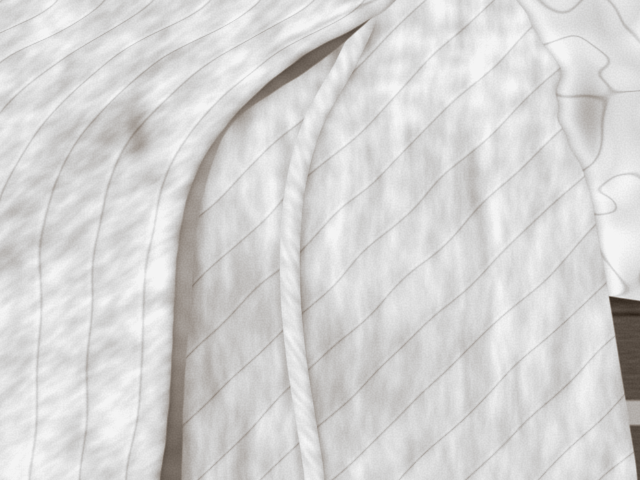
This texture is drawn by a Shadertoy shader. Its source:

```glsl
// Rumpled white quilts over a bed: two stitched covers, a dark gap, a piped band and a loose sheet.
// Spline outlines split the cloths; stretched gradient noise makes the wrinkles and
// repeated grooves make the stitching. All tone is one brightness, warmed in the shadows.

const float SEAM_WIDTH = 0.0028;
const float LEFT_SEAM_STEP = 0.108;
const float MAIN_SEAM_STEP = 0.135;
const float MAIN_SEAM_SLOPE = 0.95;
const float BAND_HALF_WIDTH = 0.021;
const float SHEET_BOTTOM = 0.378;
const float GRAIN = 0.035;
const vec3 SHADOW_WARMTH = vec3(0.0, 0.04, 0.075);

// Outline x positions at nine even heights, bottom to top.
const float FOLD_EDGE[9] = float[9](.335, .350, .358, .364, .373, .404, .480, .620, .825);
const float MAIN_EDGE[9] = float[9](.378, .381, .387, .399, .407, .432, .492, .670, .800);
const float BAND_LINE[9] = float[9](.655, .637, .618, .606, .605, .618, .655, .724, .775);
const float SHEET_EDGE[9] = float[9](1.328, 1.310, 1.290, 1.270, 1.247, 1.222, 1.165, 1.155, 1.076);

vec2 hashGradient(vec2 cell) {
    vec3 h = fract(cell.xyx * vec3(.1031, .1030, .0973));
    h += dot(h, h.yzx + 33.33);
    float angle = 6.2832 * fract((h.x + h.y) * h.z);
    return vec2(cos(angle), sin(angle));
}

float noise(vec2 p) {
    vec2 i = floor(p), f = p - i, u = f * f * f * (f * (f * 6. - 15.) + 10.);
    vec2 e = vec2(0, 1);
    return mix(mix(dot(hashGradient(i), f), dot(hashGradient(i + e.yx), f - e.yx), u.x),
               mix(dot(hashGradient(i + e), f - e), dot(hashGradient(i + 1.), f - 1.), u.x), u.y);
}

float fbm(vec2 p) {
    return noise(p) + .5 * noise(p * 2.03 + 7.) + .25 * noise(p * 4.1 + 19.);
}

// Catmull-Rom spline through nine evenly spaced heights.
float curve(float k[9], float y) {
    float t = clamp(y, 0., 1.) * 8.;
    int i = int(min(floor(t), 7.));
    float f = t - float(i);
    float a = k[max(i - 1, 0)], b = k[i], c = k[i + 1], d = k[min(i + 2, 8)];
    return b + .5 * f * (c - a + f * (2. * a - 5. * b + 4. * c - d + f * (3. * (b - c) + d - a)));
}

// Signed distance to an outline, positive on its right.
float sideOf(float k[9], vec2 p) {
    float x = curve(k, p.y);
    float slope = (curve(k, p.y + .01) - curve(k, p.y - .01)) / .02;
    return (p.x - x) * inversesqrt(1. + slope * slope);
}

float bell(float d, float width) { return exp(-d * d / (width * width)); }

float blob(vec2 p, vec2 center, vec2 radius) { return bell(length((p - center) / radius), 1.); }

// Repeated stitched groove with a lit lip beside it.
float seams(float t, float spacing) {
    float d = (fract(t / spacing + .5) - .5) * spacing;
    return .4 * bell(d - 2.5 * SEAM_WIDTH, 2. * SEAM_WIDTH) - bell(d, SEAM_WIDTH)
         - .25 * bell(d, 5. * SEAM_WIDTH);
}

float leftQuilt(vec2 p, float edge) {
    vec2 q = mat2(.82, -.57, .57, .82) * p;
    float tone = .875 + .09 * fbm(p * 5.) + .13 * fbm(q * vec2(9., 26.)) + .05 * noise(q * vec2(30., 70.));
    float offset = curve(FOLD_EDGE, p.y) - p.x + .02 * noise(p * 5.);
    tone += .09 * seams(offset - .065, LEFT_SEAM_STEP);
    tone += .05 * bell(edge + .04, .03) - .22 * exp(min(edge, 0.) / .012);
    tone -= .12 * bell(edge + .04, .007) * smoothstep(.84, .93, p.y);      // rolled top crease
    tone -= .16 * blob(p, vec2(.285, .72), vec2(.022, .055));              // pinched hollow
    return tone - .05 * blob(p, vec2(.18, .68), vec2(.2, .16));
}

float mainQuilt(vec2 p, float edge) {
    vec2 q = p + .025 * vec2(noise(p * 4.), noise(p * 4. + 9.));
    float tone = .85 + .045 * p.y + .10 * fbm(q * vec2(15., 4.)) + .07 * fbm(q * vec2(38., 13.));
    tone += .10 * noise(q * vec2(16., 30.)) * smoothstep(.45, .95, p.y);
    float across = p.y - .488 - MAIN_SEAM_SLOPE * (p.x - .635) + .018 * noise(p * 6.);
    tone += .085 * seams(across, MAIN_SEAM_STEP);
    tone += .04 * (fract(across / MAIN_SEAM_STEP) - .5) * smoothstep(.65, .2, p.y);
    float ridge = p.x - 1.02 - .03 * sin(p.y * 5.);
    tone += (.06 * bell(ridge, .018) - .08 * bell(ridge + .04, .028)) * blob(p, vec2(1., .55), vec2(.3, .38));
    tone -= .17 * exp(-max(edge, 0.) / .018);
    tone -= .07 * blob(p, vec2(.47, .2), vec2(.12, .33)) + .06 * blob(p, vec2(.78, .24), vec2(.18, .14));

    // Piped band: rounded profile, small pleats, contact shadow on the right.
    float d = sideOf(BAND_LINE, p), s = d / BAND_HALF_WIDTH;
    float present = smoothstep(.97, .93, p.y);
    float pleats = noise(vec2(s * .9, p.y * 48. + s * 1.2));
    float band = .90 - .05 * s - .09 * s * s + .10 * pleats;
    tone -= present * (.17 * exp(-abs(d - BAND_HALF_WIDTH) / .011) + .07 * bell(d + BAND_HALF_WIDTH, .014));
    return mix(tone, band, present * smoothstep(1.08, .9, abs(s)));
}

float looseSheet(vec2 p, float edge) {
    vec2 q = p + .06 * vec2(noise(p * 7.), noise(p * 7. + 5.));
    float facets = abs(noise(q * vec2(9., 7.) + 3.));
    float tone = .85 + .16 * facets + .13 * noise(q * vec2(5., 11.));
    tone -= .12 * bell(noise(q * vec2(8., 11.) + 11.), .035);
    tone += .06 * bell(edge - .02, .014) - .12 * exp(-max(edge, 0.) / .007);
    tone -= .15 * blob(p, vec2(1.225, .77), vec2(.03, .09));
    return tone + .05 * blob(p, vec2(1.29, .5), vec2(.05, .1));
}

float bedBase(vec2 p) {
    float tone = .34 + .05 * noise(p * vec2(30., 150.)) - .13 * bell(p.y - .345, .005);
    tone -= .12 * smoothstep(.03, 0., SHEET_BOTTOM - p.y);
    float gap = smoothstep(.11, .118, p.y) * smoothstep(.17, .162, p.y);
    return mix(tone, .70, gap);
}

void mainImage(out vec4 fragColor, in vec2 fragCoord) {
    vec2 p = fragCoord / iResolution.y;
    float soft = 1.2 / iResolution.y;
    float fold = sideOf(FOLD_EDGE, p) + .003 * noise(p * 20.);
    float inner = sideOf(MAIN_EDGE, p) + .002 * noise(p * 18.);
    float ruffle = smoothstep(.55, .8, p.y);
    float outer = sideOf(SHEET_EDGE, p) + .022 * ruffle * noise(vec2(4., p.y * 17.));

    // Back to front: gap, main quilt, bed base, sheet, folded left quilt.
    float tone = mix(.45, .64, smoothstep(0., .4, p.y)) - .2 * smoothstep(.7, .87, p.y);
    tone += .06 * noise(p * 25.) - .1 * exp(-max(fold, 0.) / .008);
    tone = mix(tone, mainQuilt(p, inner), smoothstep(-soft, soft, inner));
    tone -= .07 * exp(min(outer, 0.) / .01);
    float hem = p.y - SHEET_BOTTOM + .15 * (p.x - 1.3);
    float beyond = mix(bedBase(p), looseSheet(p, outer), smoothstep(-soft, soft, hem));
    tone = mix(tone, beyond, smoothstep(-soft, soft, outer));
    tone = mix(leftQuilt(p, fold), tone, smoothstep(-soft, soft, fold));

    tone = min(tone + GRAIN * noise(p * 260.), .955);
    fragColor = vec4(tone - SHADOW_WARMTH * smoothstep(.86, .5, tone), 1.);
}
```
